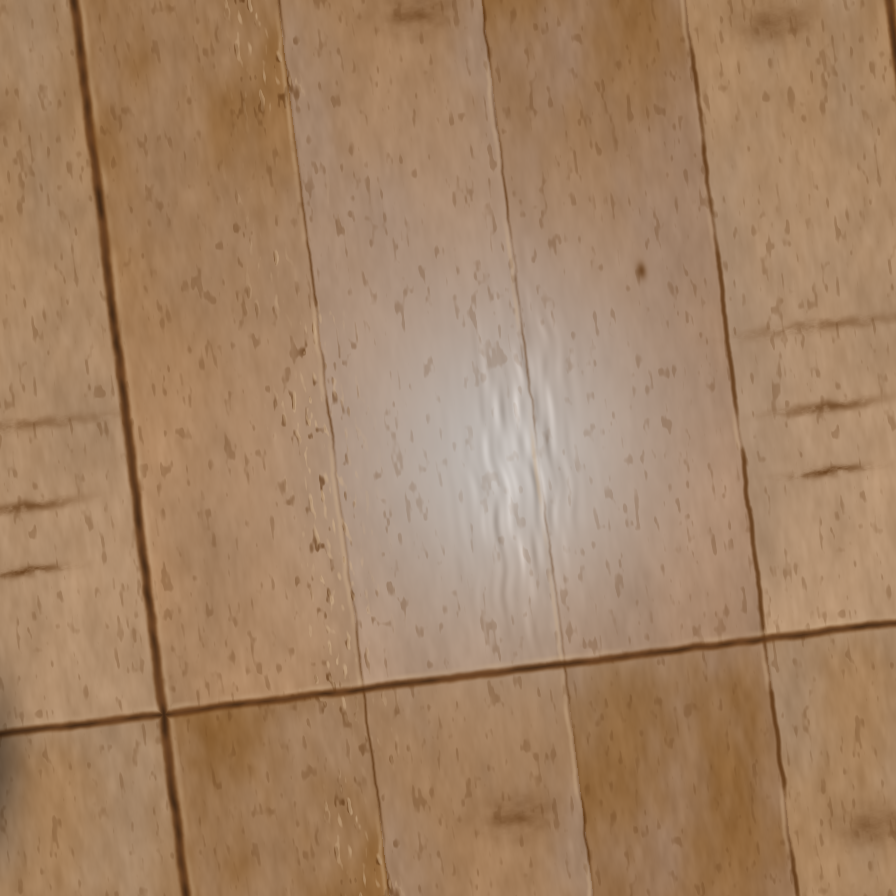
A WebGL 1 fragment shader for this texture:

```glsl
precision highp float;
// Worn wood-look floor tiles: a slightly turned square grid, each tile printed
// with the same four planks. Stretched value noise makes grain, chips and stains;
// dark joints split the tiles, and one soft lamp reflection lies over the floor.
uniform vec2 u_resolution;

const float TILE = 0.903;
const float PLANK = TILE / 4.0;
const float TILT = 0.124;
const vec2 CROSSING = vec2(0.182, 0.203);
const vec2 LAMP = vec2(0.565, 0.485);

const vec3 STAIN = vec3(0.52, 0.36, 0.19);
const vec3 SEAM = vec3(0.36, 0.21, 0.08);
const vec3 GROUT = vec3(0.29, 0.18, 0.10);
const vec3 PALE = vec3(0.79, 0.67, 0.53);
const vec3 HALO = vec3(0.67, 0.58, 0.525);
const vec3 GLARE = vec3(0.75, 0.74, 0.73);

float hash(vec2 p) {
  vec3 q = fract(p.xyx * 0.1031);
  q += dot(q, q.yzx + 33.33);
  return fract((q.x + q.y) * q.z);
}

float noise(vec2 p) {
  vec2 i = floor(p), f = fract(p);
  f = f * f * (3.0 - 2.0 * f);
  return mix(mix(hash(i), hash(i + vec2(1.0, 0.0)), f.x),
             mix(hash(i + vec2(0.0, 1.0)), hash(i + vec2(1.0, 1.0)), f.x), f.y);
}

float fbm(vec2 p) {
  float sum = 0.0, amp = 0.5;
  for (int i = 0; i < 4; i++) {
    sum += amp * noise(p);
    p = p * 2.03 + 17.3;
    amp *= 0.5;
  }
  return sum;
}

// Antialiased line of the given half width at distance d.
float line(float d, float halfWidth, float soft) {
  return 1.0 - smoothstep(halfWidth - soft, halfWidth + soft, abs(d));
}

// Soft elliptical spot.
float spot(vec2 p, vec2 center, vec2 radius) {
  vec2 d = (p - center) / radius;
  return exp(-dot(d, d));
}

vec3 plankColor(float k) {
  vec3 left = mix(vec3(0.645, 0.495, 0.355), vec3(0.66, 0.53, 0.42), step(0.5, k));
  vec3 right = mix(vec3(0.635, 0.495, 0.38), vec3(0.675, 0.545, 0.42), step(2.5, k));
  return mix(left, right, step(1.5, k));
}

// Ragged dark scratch running across a plank.
float scratch(vec2 q, vec2 center, vec2 size) {
  q.y += 0.004 * (noise(q * 90.0) - 0.5);
  return spot(q, center, size) * smoothstep(0.15, 0.65, fbm(q * vec2(60.0, 110.0)));
}

void main() {
  float px = 1.0 / min(u_resolution.x, u_resolution.y);
  vec2 uv = gl_FragCoord.xy * px;

  // Floor axes, then position inside the repeating tile.
  vec2 d = uv - CROSSING;
  float c = cos(TILT), s = sin(TILT);
  vec2 p = vec2(c * d.x + s * d.y, c * d.y - s * d.x);
  vec2 cell = floor(p / TILE);
  vec2 q = p - cell * TILE;
  float k = floor(q.x / PLANK);

  // Wood tone, cloudy stains and grain from coarse to fine.
  vec3 col = plankColor(k) + 0.015 * (hash(cell + 5.0) - 0.5);
  float cloud = fbm(q * vec2(13.0, 6.0) + k * 7.0);
  float worn = 1.0 - step(2.5, k) * 0.6 - step(0.5, k) * step(k, 1.5) * 0.5;
  col = mix(col, STAIN, worn * smoothstep(0.2, 0.85, q.y) * smoothstep(0.25, 0.65, cloud));
  col *= 0.86 + 0.28 * cloud;
  col += 0.085 * (fbm(q * vec2(85.0, 30.0)) - 0.47);
  col += 0.03 * (noise(q * vec2(210.0, 70.0)) - 0.5);

  // Lamp: broad warm halo and pale core.
  float halo = spot(uv, LAMP + vec2(-0.02, 0.06), vec2(0.27, 0.32));
  float core = spot(uv, LAMP, vec2(0.15, 0.17));
  col = mix(col, HALO, 0.68 * halo);
  col = mix(col, GLARE, 0.8 * core);

  // Fine specks everywhere; embossed flakes crowd the first seam.
  vec2 chipUv = q * vec2(150.0, 55.0);
  float chip = noise(chipUv) * 0.65 + noise(chipUv * 2.1 + 9.0) * 0.35;
  vec2 lit = chipUv + vec2(0.6, 0.15);
  float relief = chip - noise(lit) * 0.65 - noise(lit * 2.1 + 9.0) * 0.35;
  float flaky = exp(-pow((q.x - PLANK + 0.022) / 0.045, 2.0));
  float patches = smoothstep(0.25, 0.6, noise(q * vec2(22.0, 13.0) + 3.0));
  float density = 0.35 + 0.65 * flaky * patches;
  col = mix(col, SEAM, density * smoothstep(0.66, 0.86, chip) * 0.7 * (1.0 - 0.6 * core));
  col = mix(col, PALE, flaky * patches * smoothstep(0.14, 0.38, relief) * 0.65);

  // Raised grain catching the lamp along the middle seam.
  float ridges = spot(uv, LAMP + vec2(0.015, 0.0), vec2(0.05, 0.15));
  vec2 ridgeUv = q * vec2(135.0, 24.0) + vec2(1.2 * noise(q * 25.0), 0.0);
  float ridge = noise(ridgeUv) - noise(ridgeUv + vec2(0.6, 0.0));
  col += ridges * vec3(0.24, 0.25, 0.26) * ridge + 0.03 * ridges;

  // Scratches, smudges and a knot.
  float marks = scratch(q, vec2(0.770, 0.177), vec2(0.042, 0.005))
              + 0.8 * scratch(q, vec2(0.779, 0.249), vec2(0.055, 0.006))
              + 0.5 * scratch(q, vec2(0.785, 0.339), vec2(0.09, 0.007))
              + 0.9 * spot(q, vec2(0.591, 0.425), vec2(0.005, 0.009));
  float smudge = spot(q, vec2(0.38, 0.741), vec2(0.04, 0.022))
               + spot(q, vec2(0.774, 0.681), vec2(0.04, 0.022));
  col = mix(col, SEAM, min(0.85 * marks + 0.75 * smudge * fbm(q * vec2(50.0, 80.0)), 1.0));

  // Three thin seams between planks, broken and uneven.
  for (int i = 1; i < 4; i++) {
    float n = float(i);
    float wobble = 0.005 * (fbm(vec2(q.y * 38.0, n * 9.0)) - 0.47);
    float sd = q.x - n * PLANK - wobble;
    float wear = smoothstep(0.3, 0.62, fbm(vec2(q.y * 17.0, n * 5.0)));
    float width = 0.0011 + 0.0013 * wear * step(2.5, n);
    float ink = (0.25 + 0.6 * wear) * (1.0 - 0.7 * core);
    col = mix(col, PALE, 0.4 * (1.0 - wear) * line(sd + 0.004, 0.002, 0.002));
    col = mix(col, SEAM, ink * line(sd, width, 0.0008 + px));
  }

  // Tile joints with ragged brown edges and pale bevels.
  vec2 joint = mod(p + 0.5 * TILE, TILE) - 0.5 * TILE;
  joint += 0.0035 * (vec2(fbm(p.yx * 45.0), fbm(p * 45.0 + 40.0)) - 0.47);
  float bevel = max(line(joint.x - 0.008, 0.003, 0.003), line(joint.y - 0.007, 0.003, 0.003));
  float edge = max(line(joint.x, 0.0052, 0.002 + px), line(joint.y, 0.0044, 0.002 + px));
  float groove = max(line(joint.x, 0.003, 0.002 + px), line(joint.y, 0.002, 0.002 + px));
  col = mix(col, PALE, 0.45 * bevel * noise(p * 40.0 + 11.0));
  col = mix(col, SEAM * 1.15, 0.75 * edge);
  col = mix(col, GROUT * (0.75 + 0.6 * noise(p * 60.0)), 0.85 * groove);

  // Shade at the left border.
  col *= 1.0 - 0.4 * spot(uv, vec2(-0.01, 0.15), vec2(0.035, 0.1));
  gl_FragColor = vec4(clamp(col, 0.0, 1.0), 1.0);
}
```
